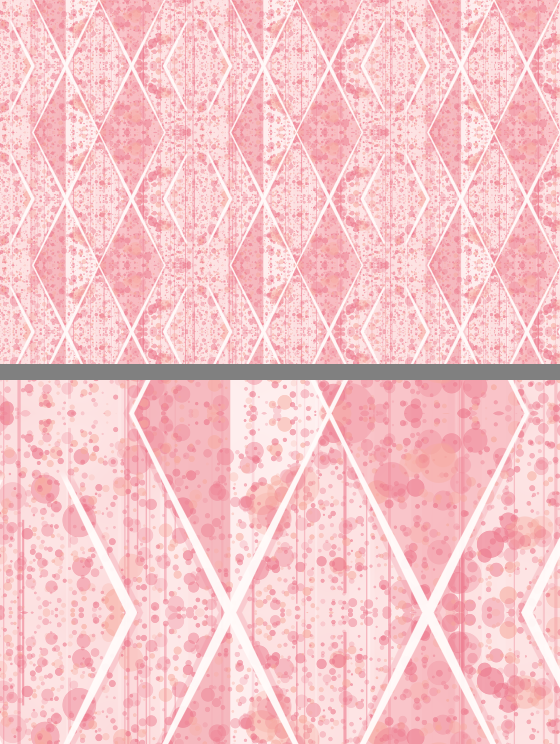
Top, the full canvas; bottom, a detail of the centre.
This pattern is drawn by a Shadertoy shader. Its source:

```glsl
const vec2 REPEATS = vec2(2.834, 2.74);     // tiles across and down
const float ROW_SHIFT = 0.243;              // height of the lowest crossing, in tiles
const float TILE_ASPECT = 0.667;            // tile height over tile width
const vec3 BLUSH = vec3(0.992, 0.895, 0.895);
const vec3 MILK  = vec3(1.0, 0.962, 0.96);
const vec3 ROSE  = vec3(0.965, 0.69, 0.72);
const vec3 BERRY = vec3(0.925, 0.47, 0.55);
const vec3 PEACH = vec3(0.965, 0.66, 0.61);
const float TAU = 6.2831853;
const int DOT_LAYERS = 9;
const int BANDS = 12;
const int HAIRLINES = 34;
const int CLUSTERS = 8;
const int DROPS = 5;                        // discs in each cluster

// Cluster centre and radius, in tile widths
const vec3 CLUSTER[CLUSTERS] = vec3[](
    vec3(0.40, 0.165, 0.036), vec3(0.45, 0.212, 0.034),
    vec3(0.535, 0.325, 0.042), vec3(0.83, 0.133, 0.028),
    vec3(0.685, 0.25, 0.033), vec3(0.605, 0.222, 0.030),
    vec3(0.935, 0.327, 0.027), vec3(0.20, 0.29, 0.022));

vec3 hash3(vec2 p) {
    vec3 h = fract(p.xyx * vec3(0.1031, 0.1030, 0.0973));
    h += dot(h, h.yxz + 33.33);
    return fract((h.xxy + h.yzz) * h.zyx);
}

// Antialiased coverage inside distance r
float cover(float d, float r, float aa) {
    return 1.0 - smoothstep(r - aa, r + aa, d);
}

// Shortest offset across the tile's side edges
float wrapX(float x) { return fract(x + 0.5) - 0.5; }

// Soft bands and hairlines running down the tile
vec3 addStripes(vec3 col, vec2 q, float aa) {
    for (int i = 0; i < BANDS; i++) {
        vec3 h = hash3(vec2(float(i), 7.0));
        float band = cover(abs(wrapX(q.x - h.x)), mix(0.01, 0.04, h.y), aa);
        col = mix(col, h.z < 0.45 ? MILK : ROSE, band * mix(0.12, 0.28, h.y));
    }
    for (int i = 0; i < HAIRLINES; i++) {
        vec3 h = hash3(vec2(float(i), 23.0));
        vec3 g = hash3(vec2(float(i), 41.0));
        float line = cover(abs(wrapX(q.x - h.x)), mix(0.001, 0.003, h.y * h.y), aa * 0.7);
        float span = cover(abs(q.y - g.x * 0.33), mix(0.1, 0.5, g.y), aa);
        col = mix(col, g.z < 0.2 ? MILK : BERRY, line * span * mix(0.2, 0.6, h.z));
    }
    return col;
}

// Cellular spatter, from coarse discs to fine specks
vec3 addDots(vec3 col, vec2 q, float aa) {
    for (int i = 0; i < DOT_LAYERS; i++) {
        float k = float(i);
        float cells = floor(9.0 * pow(1.26, k));
        vec2 grid = vec2(fract(q.x + 0.37 * k), q.y + 0.13 * k) * cells;
        vec2 id = floor(grid);
        vec3 h = hash3(id + 61.0 * k);
        vec3 g = hash3(id + 61.0 * k + 17.0);
        float r = mix(0.1, 0.27, h.z);
        vec2 centre = mix(vec2(r), vec2(1.0 - r), h.xy);
        float disc = cover(length(grid - id - centre), r, aa * cells * 0.7);
        float density = 0.52 + 0.16 * sin(TAU * 2.0 * id.x / cells + k)
                             + 0.1 * sin(id.y * 1.7 + k);
        vec3 ink = mix(BERRY, PEACH, step(0.7, g.z));
        col = mix(col, ink, disc * step(g.x, density) * mix(0.2, 0.62, g.y));
    }
    return col;
}

// Large overlapping translucent discs
vec3 addClusters(vec3 col, vec2 q, float aa) {
    for (int i = 0; i < CLUSTERS; i++) {
        for (int j = 0; j < DROPS; j++) {
            vec3 h = hash3(vec2(float(i) * 9.0, float(j) + 83.0));
            float spread = j == 0 ? 0.0 : 1.5;
            vec2 centre = CLUSTER[i].xy + (h.xy - 0.5) * 2.0 * spread * CLUSTER[i].z;
            float r = CLUSTER[i].z * (j == 0 ? 1.0 : mix(0.3, 0.75, h.z));
            vec2 d = vec2(wrapX(q.x - centre.x), q.y - centre.y);
            vec3 ink = mix(BERRY, PEACH, step(0.65, h.z));
            col = mix(col, ink, cover(length(d), r, aa) * mix(0.42, 0.27, h.x));
        }
    }
    return col;
}

void mainImage(out vec4 fragColor, in vec2 fragCoord) {
    vec2 tile = fragCoord / iResolution.xy * REPEATS;
    float x = fract(tile.x);
    float v = abs(fract(tile.y - ROW_SHIFT + 0.5) - 0.5);   // mirrored rows
    vec2 q = vec2(x, v * TILE_ASPECT);
    float u = 3.0 * x - 1.0;                                // lattice columns
    float w = abs(mod(u - 0.5, 3.0) - 1.5);                 // distance to chevron column
    float aa = 0.75 * REPEATS.x / iResolution.x;
    float latticeAA = aa * 3.35;

    // Ground with faint mottling
    float mottle = sin(TAU * x * 2.0 + 9.0 * v) * sin(TAU * x * 3.0 - 14.0 * v);
    vec3 col = mix(BLUSH, ROSE, 0.07 + 0.07 * mottle);
    col = addStripes(col, q, aa);

    // Filled diamond, and one split into dark and milky halves
    float full = cover(abs(u - 1.0) + 0.5 - v, 0.5, latticeAA);
    float split = cover(abs(u) + 0.5 - v, 0.5, latticeAA);
    float rightHalf = smoothstep(-latticeAA, latticeAA, u);
    col = mix(col, ROSE, full * 0.62);
    col = mix(col, ROSE * 0.99, split * (1.0 - rightHalf) * 0.8);
    col = mix(col, MILK, split * rightHalf * 0.65);

    col = addDots(col, q, aa);
    col = addClusters(col, q, aa);

    // Tapered white lattice with a thin shadow, and open chevrons
    float cross = abs(w - 1.0) - v;
    float chevron = w + v - 0.5;
    float halfWidth = mix(0.029, 0.012, smoothstep(0.0, 0.45, v));
    float open = cover(v, 0.34, 0.02);
    float shadow = max(cover(abs(cross - 0.03), halfWidth, latticeAA),
                       cover(abs(chevron - 0.03), halfWidth, latticeAA) * open);
    float line = max(cover(abs(cross), halfWidth, latticeAA),
                     cover(abs(chevron), halfWidth, latticeAA) * open);
    col = mix(col, BERRY, shadow * 0.22);
    col = mix(col, vec3(1.0, 0.985, 0.98), line * 0.95);

    fragColor = vec4(col, 1.0);
}
```
